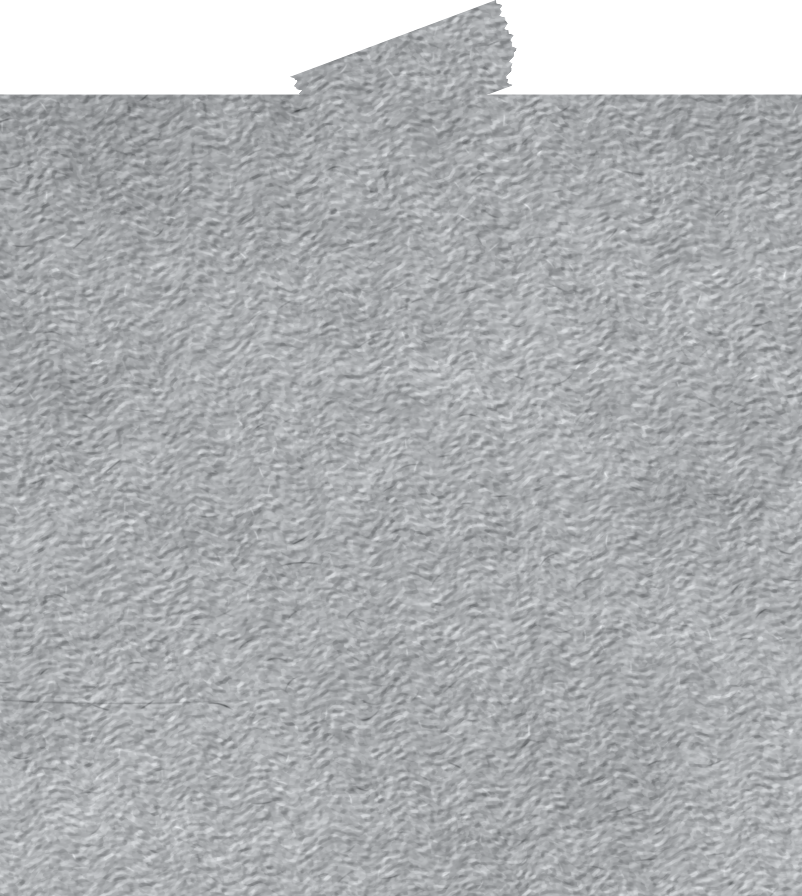
A Shadertoy shader for this texture:

```glsl
// A sheet of grey recycled paper below a white margin, held by a slanted strip
// of torn tape. Soft cellular noise is lit as a relief for the pulp; scattered
// curved strokes make the fibres, and broad blots vary the overall tone.

#define BASE_TONE 0.664
#define RELIEF 0.088
#define GRAIN 0.055
#define MOTTLE 0.030
#define FIBRE_DARK 0.16
#define FIBRE_LIGHT 0.13
#define FIBRE_WIDTH 0.0011
#define PAPER_TOP 0.8945
#define TAPE_CORNER vec2(0.323, 0.914)
#define TAPE_SIZE vec2(0.246, 0.0957)
#define TAPE_ANGLE 0.357

vec3 hash3(vec2 cell) {
    vec3 h = fract(vec3(cell.xyx) * vec3(0.1031, 0.1030, 0.0973));
    h += dot(h, h.yxz + 33.33);
    return fract((h.xxy + h.yzz) * h.zyx);
}

vec2 turn(vec2 p, float a) {
    float c = cos(a), s = sin(a);
    return vec2(c * p.x + s * p.y, c * p.y - s * p.x);
}

// Cellular noise: random tones blended by closeness to jittered points
float softCells(vec2 q) {
    vec2 cell = floor(q);
    float sum = 0.0, total = 0.0;
    for (int j = -1; j <= 1; j++)
    for (int i = -1; i <= 1; i++) {
        vec2 id = cell + vec2(i, j);
        vec3 h = hash3(id);
        vec2 d = q - id - h.xy;
        float w = exp(-6.0 * dot(d, d));
        sum += w * (2.0 * h.z - 1.0);
        total += w;
    }
    return sum / (total + 0.001);
}

// One tapered, bent stroke around the local origin
float stroke(vec2 d, float angle, float halfLen, float bend) {
    d = turn(d, angle);
    d.y -= bend * d.x * d.x;
    float y = d.y / FIBRE_WIDTH;
    return smoothstep(halfLen, 0.3 * halfLen, abs(d.x)) * exp(-y * y);
}

// Strokes scattered one per cell, with random strength
float fibres(vec2 p, float density, float halfLen, float spread, float seed) {
    vec2 cell = floor(p * density);
    float ink = 0.0;
    for (int j = -1; j <= 1; j++)
    for (int i = -1; i <= 1; i++) {
        vec2 id = cell + vec2(i, j);
        vec3 a = hash3(id + seed), b = hash3(id + seed + 57.0);
        float angle = 0.2 + spread * (b.x - 0.5);
        float len = halfLen * mix(0.4, 1.0, b.y);
        float s = stroke(p - (id + a.xy) / density, angle, len, 50.0 * (b.z - 0.5));
        ink = max(ink, s * a.z * a.z);
    }
    return ink;
}

float blot(vec2 p, vec2 centre, vec2 radius) {
    vec2 d = (p - centre) / radius;
    return exp(-dot(d, d));
}

float tooth(float x) { return 1.0 - abs(2.0 * fract(x) - 1.0); }

// Signed distance to the strip, with ragged short ends
float tapeDistance(vec2 p) {
    vec2 t = turn(p - TAPE_CORNER, TAPE_ANGLE);
    float v = -t.y;
    float left = 0.006 * tooth(80.0 * v) + 0.002 * tooth(190.0 * v);
    float right = TAPE_SIZE.x - 0.021 * smoothstep(0.052, TAPE_SIZE.y, v)
                + 0.005 * tooth(58.0 * v) - 0.003 * tooth(137.0 * v);
    return max(max(left - t.x, t.x - right), max(-v, v - TAPE_SIZE.y));
}

float broadTone(vec2 p) {
    float tone = BASE_TONE + 0.022 * (0.5 - p.y);
    tone -= 0.045 * blot(p, vec2(0.03, 0.88), vec2(0.24, 0.20));
    tone -= 0.025 * blot(p, vec2(0.86, 0.88), vec2(0.22, 0.09));
    tone += 0.025 * blot(p, vec2(0.56, 0.57), vec2(0.22, 0.15));
    tone -= 0.025 * blot(p, vec2(0.74, 0.43), vec2(0.13, 0.08));
    tone -= 0.030 * blot(p, vec2(0.63, 0.13), vec2(0.17, 0.10));
    tone += 0.025 * blot(p, vec2(0.86, 0.14), vec2(0.12, 0.15));
    tone += 0.020 * blot(p, vec2(0.12, 0.08), vec2(0.28, 0.14));
    // Small stains
    tone -= 0.040 * blot(p, vec2(0.085, 0.575), vec2(0.030, 0.016));
    tone -= 0.110 * blot(p, vec2(0.412, 0.788), vec2(0.008));
    tone -= 0.080 * blot(p, vec2(0.310, 0.345), vec2(0.011));
    tone -= 0.180 * blot(p, vec2(0.816, 0.014), vec2(0.004));
    return tone + 0.006 * sin(9.0 * p.x + 17.0 * p.y + 2.0 * sin(11.0 * p.x));
}

float pulp(vec2 p) {
    vec2 q = turn(p, 0.18) + 0.003 * sin(vec2(37.0, 61.0) * p.yx + 19.0 * p.x);
    vec2 fine = q * vec2(125.0, 215.0);
    float h = softCells(fine);
    float lit = h - softCells(fine + vec2(-0.35, 0.75));
    return RELIEF * lit + GRAIN * softCells(q * vec2(240.0, 290.0) + 71.0)
         + MOTTLE * (softCells(q * vec2(48.0, 78.0) + 13.0)
         + 0.6 * softCells(q * vec2(14.0, 22.0) + 37.0));
}

void mainImage(out vec4 fragColor, in vec2 fragCoord) {
    vec2 p = fragCoord / iResolution.y;
    float tone = broadTone(p) + pulp(p);
    tone -= FIBRE_DARK * fibres(p, 24.0, 0.017, 1.3, 11.0);
    tone += FIBRE_LIGHT * fibres(p, 27.0, 0.010, 3.0, 203.0);
    // Long fibres and the faint crease at lower left
    tone -= 0.24 * stroke(p - vec2(0.246, 0.214), -0.25, 0.018, -12.0);
    tone -= 0.16 * stroke(p - vec2(0.335, 0.372), 0.04, 0.030, -6.0);
    tone -= 0.10 * stroke(p - vec2(0.110, 0.215), -0.01, 0.200, 0.2);
    vec3 paper = tone + vec3(-0.009, 0.001, 0.011);
    float edge = min(p.y - PAPER_TOP, tapeDistance(p));
    float px = 1.0 / iResolution.y;
    float cover = smoothstep(0.6 * px, -0.6 * px, edge);
    fragColor = vec4(mix(vec3(1.0), clamp(paper, 0.0, 1.0), cover), 1.0);
}
```
